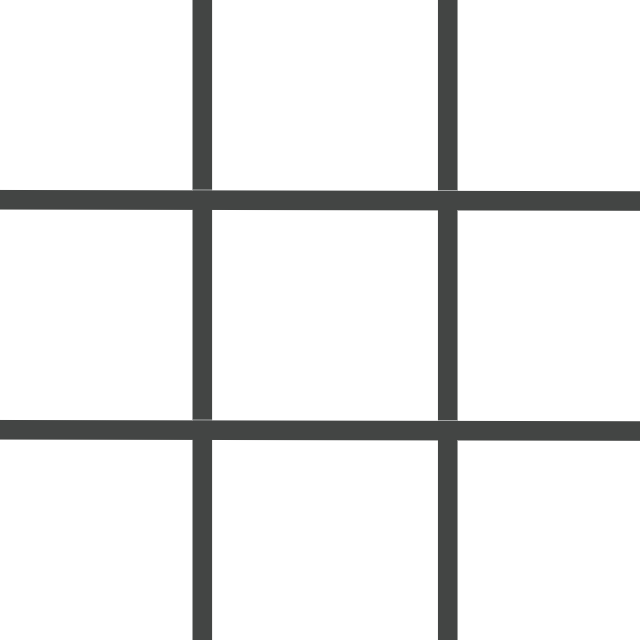
Give the GLSL for this pattern, as a WebGL 2 fragment shader.

```glsl
#version 300 es
precision highp float;

uniform vec2 u_resolution;
out vec4 outColor;

const vec3 PAPER_COLOR = vec3(1.0);
const vec3 BAR_COLOR = vec3(0.262, 0.270, 0.266);
const vec3 SEAM_COLOR = vec3(0.72, 0.73, 0.73);

const vec2 PITCH = vec2(0.3835, 0.3594);      // spacing of bars across and down
const vec2 FIRST_BAR = vec2(0.3161, 0.3275);  // centre of the first bar on each axis
const float BAR_WIDTH = 0.0306;
const float SEAM_WIDTH = 0.0013;
const float TILT = -0.002;                    // slope of the horizontal bars

// Signed offset from the nearest bar centre
vec2 barOffset(vec2 p) {
    return (fract((p - FIRST_BAR) / PITCH + 0.5) - 0.5) * PITCH;
}

// Share of a pixel covered by a stripe, exact for hairlines too
float stripe(float offset, float width, float pixel) {
    float low = max(offset - 0.5 * pixel, -0.5 * width);
    float high = min(offset + 0.5 * pixel, 0.5 * width);
    return clamp((high - low) / pixel, 0.0, 1.0);
}

void main() {
    vec2 uv = gl_FragCoord.xy / u_resolution;
    vec2 pixel = 1.0 / u_resolution;

    // Tilt the rows slightly about the canvas centre
    vec2 offset = barOffset(vec2(uv.x, uv.y - TILT * (uv.x - 0.5)));

    float vertical = stripe(offset.x, BAR_WIDTH, pixel.x);
    float horizontal = stripe(offset.y, BAR_WIDTH, pixel.y);

    // Pale hairline where each upright meets the top of a row
    float seamOffset = offset.y - 0.5 * (BAR_WIDTH + SEAM_WIDTH);
    float seam = stripe(seamOffset, SEAM_WIDTH, pixel.y);

    vec3 color = mix(PAPER_COLOR, BAR_COLOR, max(vertical, horizontal));
    color = mix(color, SEAM_COLOR, seam * vertical);
    outColor = vec4(color, 1.0);
}
```
